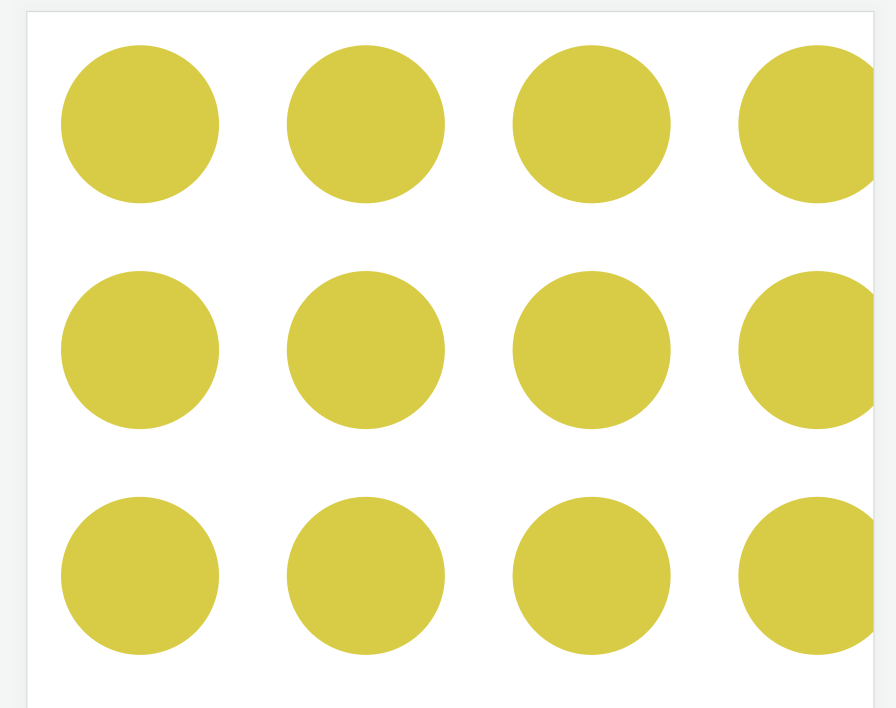
Give the GLSL for this pattern, as a Shadertoy shader.

```glsl
// Grid of flat mustard dots on a white sheet with a hairline border and soft shadow.

// Lengths are fractions of the canvas width, measured from the top left corner.
const float PITCH        = 0.2520;
const float DOT_RADIUS   = 0.0882;
const vec2  FIRST_DOT    = vec2(0.1563, 0.1387);
const float SHEET_LEFT   = 0.0293;
const float SHEET_RIGHT  = 0.9760;
const float SHEET_TOP    = 0.0122;
const float BORDER_WIDTH = 0.0013;
const float SHADOW_REACH = 0.0130;
const float SHADOW_DEPTH = 0.022;

const vec3 DOT_COLOR    = vec3(0.847, 0.800, 0.275);
const vec3 SHEET_COLOR  = vec3(1.0);
const vec3 BORDER_COLOR = vec3(0.845, 0.850, 0.850);
const vec3 BACK_COLOR   = vec3(0.961, 0.969, 0.967);

// Coverage of a shape from its signed distance, smoothed over one pixel.
float coverage(float dist, float pixel) {
    return clamp(0.5 - dist / pixel, 0.0, 1.0);
}

// Signed distance to the sheet, which runs off the bottom of the canvas.
float sheetDistance(vec2 p) {
    float center = 0.5 * (SHEET_LEFT + SHEET_RIGHT);
    float halfWidth = 0.5 * (SHEET_RIGHT - SHEET_LEFT);
    vec2 d = vec2(abs(p.x - center) - halfWidth, SHEET_TOP - p.y);
    return length(max(d, 0.0)) + min(max(d.x, d.y), 0.0);
}

// Signed distance to the nearest dot of the square grid.
float dotDistance(vec2 p) {
    vec2 cell = fract((p - FIRST_DOT) / PITCH + 0.5) - 0.5;
    return length(cell * PITCH) - DOT_RADIUS;
}

void mainImage(out vec4 fragColor, in vec2 fragCoord) {
    float pixel = 1.0 / iResolution.x;
    vec2 p = vec2(fragCoord.x, iResolution.y - fragCoord.y) * pixel;
    float sheet = sheetDistance(p);

    // Backdrop with the sheet's shadow
    float shadow = exp(-max(sheet, 0.0) / SHADOW_REACH);
    vec3 color = BACK_COLOR - SHADOW_DEPTH * shadow;

    // Border, then the sheet and its dots clipped inside it
    vec3 inside = mix(SHEET_COLOR, DOT_COLOR, coverage(dotDistance(p), pixel));
    color = mix(color, BORDER_COLOR, coverage(sheet, pixel));
    color = mix(color, inside, coverage(sheet + BORDER_WIDTH, pixel));

    fragColor = vec4(color, 1.0);
}
```
